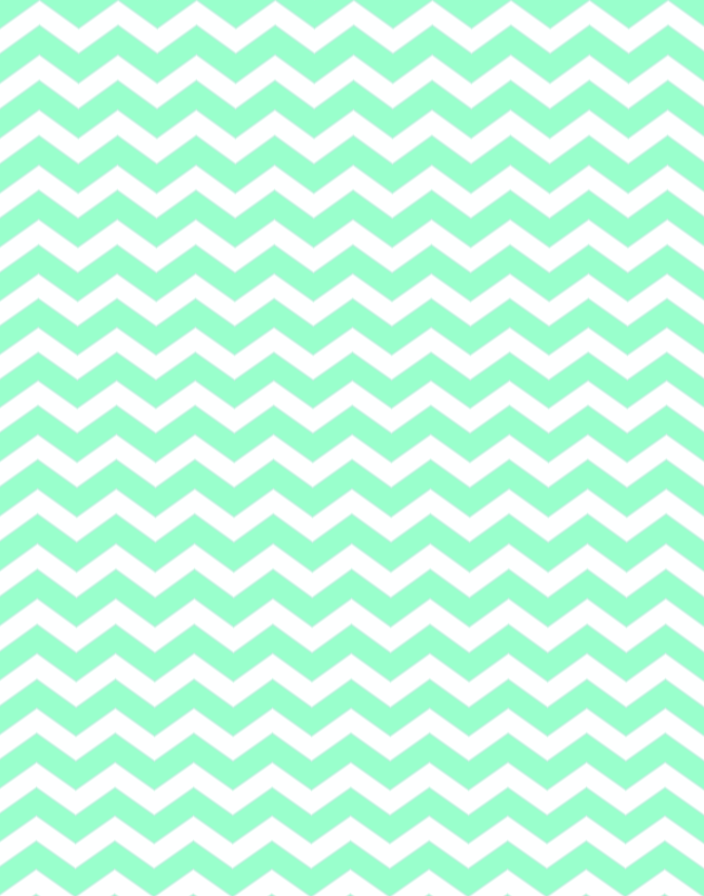
Write a WebGL 2 fragment shader that draws this pattern.

```glsl
#version 300 es
precision highp float;

uniform vec2 u_resolution;
out vec4 fragColor;

const vec3 MINT = vec3(0.60, 1.00, 0.80);
const vec3 WHITE = vec3(0.995, 1.00, 1.00);
const vec2 REPEATS = vec2(8.96, 16.5);   // zigzags across, stripes down
const float ZIGZAG_HEIGHT = 0.516;       // in stripe periods
const float WHITE_HALF_WIDTH = 0.2325;
const float EDGE_SOFTNESS = 0.05;
const float EDGE_JITTER = 0.012;
const float TAU = 6.2831853;

float hash(vec2 p) {
    return fract(sin(dot(p, vec2(127.1, 311.7))) * 43758.5453);
}

// 0 at integer x, 1 halfway between
float triangleWave(float x) {
    return 2.0 * abs(fract(x + 0.5) - 0.5);
}

// Slow unevenness of the stripe spacing down the canvas
float spacingWobble(float depth) {
    return 0.022 * cos(TAU * (depth - 0.25) / 0.55);
}

// Coverage of one band centred in each unit cell, with uneven edges
float bandCoverage(float v, float halfWidth, float softness) {
    float row = floor(v);
    float offset = fract(v) - 0.5;
    float side = offset < 0.0 ? 0.0 : 1.0;
    float jitter = EDGE_JITTER * (hash(vec2(row, side)) - 0.5);
    float edgeDistance = abs(offset) - halfWidth - jitter;
    return 1.0 - smoothstep(-softness, softness, edgeDistance);
}

// Blend with a slightly greyed fringe on the mint side
vec3 stripeColor(float whiteness) {
    vec3 color = mix(MINT, WHITE, whiteness);
    float fringe = whiteness * (1.0 - whiteness) * (1.0 - whiteness);
    color.g -= 0.3 * fringe;
    return color;
}

void main() {
    vec2 uv = gl_FragCoord.xy / u_resolution;
    float depth = 1.0 - uv.y;

    // Zigzag columns lean slightly to the left on the way down
    float column = uv.x * REPEATS.x - 0.504 + 0.045 * depth;
    float zigzag = ZIGZAG_HEIGHT * triangleWave(column);

    // Stripe coordinate with a white band in the middle of each cell
    float stripe = depth * REPEATS.y - zigzag - spacingWobble(depth) + 0.2475;
    float softness = max(EDGE_SOFTNESS, 0.75 * fwidth(stripe));

    float whiteness = bandCoverage(stripe, WHITE_HALF_WIDTH, softness);
    fragColor = vec4(stripeColor(whiteness), 1.0);
}
```
